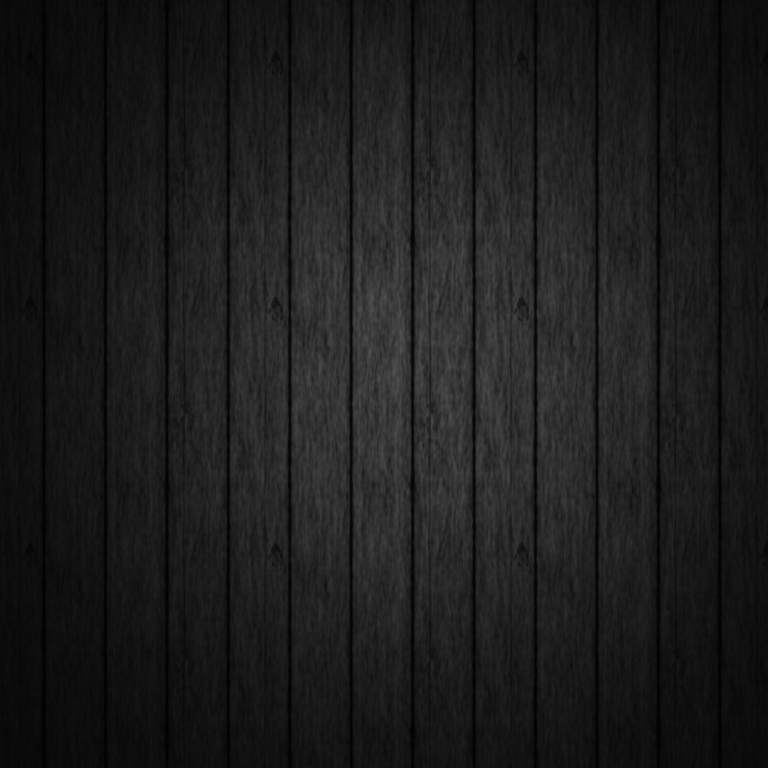
Give the GLSL for this texture, as a three.js fragment shader.

```glsl
varying vec2 vUv;

const float PLANK_WIDTH = 0.08;
const float PLANKS_PER_TILE = 4.0;
const float FIRST_SEAM = 0.0573;
const vec3 WOOD_TINT = vec3(1.0, 1.0, 1.005);

float hash(vec2 p) {
  vec3 q = fract(vec3(p.xyx) * 0.1031);
  q += dot(q, q.yzx + 33.33);
  return fract((q.x + q.y) * q.z);
}

vec2 gradientAt(vec2 cell, vec2 period, float seed) {
  float angle = 6.2832 * hash(mod(cell, period) + seed);
  return vec2(cos(angle), sin(angle));
}

// Gradient noise that wraps over the unit tile
float tiledNoise(vec2 tile, vec2 period, float seed) {
  vec2 p = tile * period;
  vec2 cell = floor(p);
  vec2 f = p - cell;
  vec2 w = f * f * f * (f * (f * 6.0 - 15.0) + 10.0);
  vec2 e = vec2(1.0, 0.0);
  float a = dot(gradientAt(cell, period, seed), f);
  float b = dot(gradientAt(cell + e.xy, period, seed), f - e.xy);
  float c = dot(gradientAt(cell + e.yx, period, seed), f - e.yx);
  float d = dot(gradientAt(cell + e.xx, period, seed), f - e.xx);
  return mix(mix(a, b, w.x), mix(c, d, w.x), w.y);
}

// Soft elliptical spot, repeated with the tile
float spot(vec2 tile, vec2 center, vec2 radius) {
  vec2 d = (fract(tile - center + 0.5) - 0.5) / radius;
  return exp(-dot(d, d));
}

// Thin wavering crack along the grain
float crack(vec2 tile, float x, float seed) {
  float wobble = 0.006 * tiledNoise(tile, vec2(4.0, 7.0), seed);
  float d = abs(fract(tile.x - x + wobble + 0.5) - 0.5);
  return 1.0 - smoothstep(0.001, 0.007, d);
}

float woodGrain(vec2 tile, float seed) {
  float bend = tiledNoise(tile, vec2(12.0, 5.0), seed);
  vec2 bent = tile + vec2(bend * 0.012, 0.0);
  float grain = 0.20 * tiledNoise(bent, vec2(24.0, 3.0), seed + 11.0);
  grain += 0.28 * tiledNoise(bent, vec2(52.0, 6.0), seed + 23.0);
  grain += 0.26 * tiledNoise(bent, vec2(84.0, 18.0), seed + 37.0);
  grain += 0.20 * tiledNoise(bent, vec2(76.0, 42.0), seed + 51.0);

  // Long arched growth rings
  float arch = tiledNoise(tile, vec2(8.0, 2.0), seed + 67.0);
  float rings = sin(70.0 * (tile.x + 0.25 * arch));
  float ringArea = smoothstep(-0.1, 0.35, tiledNoise(tile, vec2(8.0, 3.0), seed + 71.0));
  return grain + 0.065 * rings * ringArea;
}

// Knots and chipped flecks
float wear(vec2 tile) {
  float chips = tiledNoise(tile, vec2(44.0, 22.0), 83.0)
              + 0.5 * tiledNoise(tile, vec2(80.0, 44.0), 89.0);
  float area = spot(tile, vec2(0.94, 0.86), vec2(0.032, 0.10));
  area += 0.8 * spot(tile, vec2(0.57, 0.44), vec2(0.055, 0.09));
  area += 0.7 * spot(tile, vec2(0.50, 0.13), vec2(0.025, 0.08));
  area += 0.45 * smoothstep(0.15, 0.5, tiledNoise(tile, vec2(12.0, 5.0), 97.0));
  float flecks = smoothstep(0.02, 0.32, chips) * area;
  return min(flecks + 0.3 * spot(tile, vec2(0.94, 0.86), vec2(0.018, 0.04)), 1.0);
}

// Brightness factor of the groove between planks
float seamShade(float across, float roughness, float nick) {
  float d = min(across, 1.0 - across) * PLANK_WIDTH + roughness;
  float core = smoothstep(0.0006, 0.0030 + 0.004 * nick, d);
  float shoulder = smoothstep(0.0, 0.010, d);
  float lip = exp(-pow((across * PLANK_WIDTH - 0.0048) / 0.0014, 2.0));
  return mix(0.22, 1.0, core) * mix(0.72, 1.0, shoulder) + 0.10 * lip;
}

float spotlight(vec2 uv) {
  vec2 d = uv - vec2(0.55, 0.53);
  return 0.030 + 0.198 * exp(-6.3 * d.x * d.x - 5.4 * d.y * d.y);
}

void main() {
  float row = (vUv.x - FIRST_SEAM) / PLANK_WIDTH;
  float plank = mod(floor(row), PLANKS_PER_TILE);
  float across = fract(row);
  vec2 tile = vec2(row, vUv.y / PLANK_WIDTH) / PLANKS_PER_TILE;

  // Each plank has its own grain and tone
  float grain = woodGrain(tile, 7.0 + 131.0 * plank);
  float tone = 1.04 + 0.12 * (hash(vec2(plank, 5.0)) - 0.5);
  float shade = tone * (1.0 + 1.15 * grain);

  // Damage and splits
  shade *= 1.0 - 0.48 * wear(tile);
  shade *= 1.0 - 0.32 * crack(tile, 0.57, 3.0);
  shade *= 1.0 - 0.24 * crack(tile, 0.90, 9.0);

  // Grooves
  float roughness = 0.0012 * tiledNoise(tile, vec2(16.0, 30.0), 19.0);
  float nick = spot(tile, vec2(0.5, 0.13), vec2(0.03, 0.045));
  shade *= seamShade(across, roughness, nick);

  vec3 color = WOOD_TINT * spotlight(vUv) * max(shade, 0.0);
  gl_FragColor = vec4(color, 1.0);
}
```
